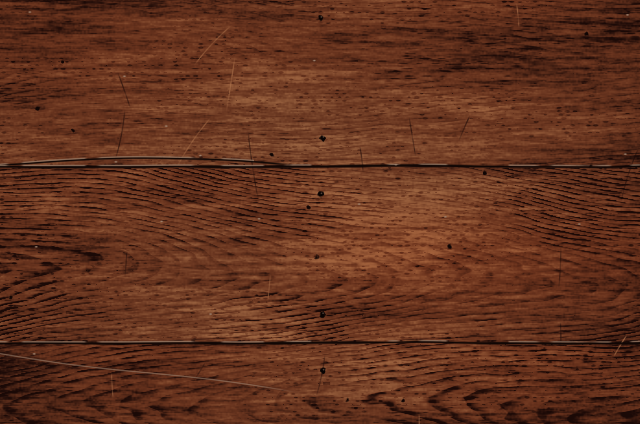
This texture is drawn by a Shadertoy shader. Its source:

```glsl
// Three worn, varnished floorboards with arched growth rings and fine fibres.
// Rings are contours of a hyperbolic field per board, bent by layered noise;
// seams, nails, pores and scratches are laid over them. Unit: canvas height.

#define SEAM_Y 0.192
#define BOARD_HEIGHT 0.416
#define SEAM_WIDTH 0.0026
#define RING_SPACING 0.078
#define NAIL_X 0.76
#define NAIL_RADIUS 0.0065
#define SCRATCHES 20
#define SHADOW vec3(0.10, 0.035, 0.025)
#define BROWN vec3(0.40, 0.205, 0.122)
#define TAN vec3(0.61, 0.40, 0.26)
#define CHIP vec3(0.60, 0.49, 0.41)

float hash(vec2 p) {
    vec3 q = fract(p.xyx * 0.1031);
    q += dot(q, q.yzx + 33.33);
    return fract((q.x + q.y) * q.z);
}

float noise(vec2 p) {
    vec2 i = floor(p), f = fract(p);
    f = f * f * (3.0 - 2.0 * f);
    return mix(mix(hash(i), hash(i + vec2(1, 0)), f.x),
               mix(hash(i + vec2(0, 1)), hash(i + vec2(1, 1)), f.x), f.y);
}

float layeredNoise(vec2 p) {
    return 0.55 * noise(p) + 0.3 * noise(p * 2.1 + 7.0) + 0.15 * noise(p * 4.3 + 19.0);
}

// Coverage of a stroke of half width w at distance d
float stroke(float d, float w) {
    float px = 1.0 / iResolution.y;
    return 1.0 - smoothstep(max(w - px, 0.0), w + px, abs(d));
}

// Contours that bend into nested arches around the heart of each board
float growthField(vec2 p, float board) {
    float heart = board < -0.5 ? 0.035 : (board < 0.5 ? 0.355 : 0.86);
    float pull = board < -0.5 ? -0.8 : (board < 0.5 ? 1.0 : 0.45);
    float dy = p.y - heart - 0.018 * sin(p.x * 3.6 + board) - 0.012 * sin(p.x * 7.3);
    return pull * p.x + 0.96 * sqrt(1.0 + dy * dy / 0.0115);
}

// Stretched cells, each holding one short dark dash
float pores(vec2 p, vec2 cells) {
    vec2 g = p * cells;
    g.x += 7.0 * hash(vec2(floor(g.y), 3.0));
    vec2 id = floor(g), f = fract(g) - 0.5;
    float size = 0.5 * hash(id + 41.0);
    return smoothstep(size, size * 0.4, length(f)) * step(0.55, hash(id));
}

void mainImage(out vec4 fragColor, in vec2 fragCoord) {
    vec2 p = fragCoord / iResolution.y;
    vec2 uv = fragCoord / iResolution.xy;
    float wobble = 0.004 * (noise(vec2(p.x * 7.0, 2.0)) - 0.5);
    float v = (p.y + wobble - SEAM_Y) / BOARD_HEIGHT;
    float board = floor(v);
    vec2 s = p + vec2(board * 5.3 + 20.0, board * 2.7 + 10.0);

    // Growth rings: a soft ramp ending in a ragged dark edge
    float phase = growthField(p, board) / RING_SPACING
                + 1.9 * noise(s * vec2(3.5, 10.0)) + 0.5 * noise(s * vec2(18.0, 55.0));
    float ring = fract(phase);
    float edge = smoothstep(0.45, 0.86, ring) * (1.0 - smoothstep(0.9, 1.0, ring));
    edge *= 1.0 - smoothstep(0.45, 1.1, fwidth(phase));
    float ragged = smoothstep(0.2, 0.7, noise(s * vec2(45.0, 150.0)));
    float patchy = smoothstep(0.25, 0.7, layeredNoise(s * vec2(3.0, 8.0) + 5.0));
    float ringDepth = board > 0.5 ? 0.2 : 0.52;

    // Wood tone: broad stains, fibres, rings, pores
    float stain = layeredNoise(s * vec2(2.2, 7.0));
    float tone = 0.64 + 0.5 * (stain - 0.5);
    tone += 0.30 * (noise(s * vec2(9.0, 130.0)) - 0.5);
    tone += 0.24 * (noise(s * vec2(50.0, 290.0)) - 0.5);
    tone += 0.12 * (noise(s * 230.0) - 0.5);
    tone -= ringDepth * edge * (0.3 + 0.7 * ragged) * (0.3 + 0.7 * patchy);
    tone -= 0.22 * pores(s, vec2(26.0, 170.0)) * (0.4 + 0.6 * patchy);
    tone -= 0.25 * pores(s + 3.0, vec2(55.0, 120.0)) * smoothstep(0.45, 0.65, stain);

    // Dark smudge at the left heart, darker corners and board edges
    vec2 smudge = (p - vec2(0.08, 0.36)) / vec2(0.22, 0.09);
    tone -= 0.32 * exp(-dot(smudge, smudge)) * noise(s * vec2(14.0, 40.0));
    vec2 corner = uv - vec2(0.47, 0.5);
    tone -= 0.6 * dot(corner, corner);
    float seamDistance = (fract(v + 0.5) - 0.5) * BOARD_HEIGHT;
    tone -= 0.13 * exp(-abs(seamDistance) * 90.0);

    tone = clamp(tone, 0.0, 1.0);
    vec3 color = mix(SHADOW, BROWN, smoothstep(0.0, 0.55, tone));
    color = mix(color, TAN, smoothstep(0.45, 1.0, tone));
    color *= mix(vec3(1.04, 0.94, 0.88), vec3(1.0), noise(s * vec2(2.0, 5.0) + 9.0));

    // Scratches: bent strokes, some pale and some dark
    for (int i = 0; i < SCRATCHES; i++) {
        vec2 id = vec2(float(i), 17.0);
        vec2 q = p - vec2(1.5 * hash(id), hash(id + 31.0));
        float angle = 0.8 + 1.3 * hash(id + 57.0);
        vec2 along = vec2(cos(angle), sin(angle));
        float a = dot(q, along), reach = 0.015 + 0.075 * hash(id + 73.0);
        float c = q.x * along.y - q.y * along.x + 2.0 * (hash(id + 91.0) - 0.5) * a * a;
        float mark = stroke(c, 0.0006) * smoothstep(reach, reach * 0.6, abs(a));
        mark *= 0.3 + 0.7 * noise(vec2(a * 90.0, id.x));
        bool pale = hash(id + 5.0) < 0.55;
        color = mix(color, pale ? TAN * 1.08 : SHADOW, mark * (pale ? 0.75 : 0.65));
    }
    float longScratch = stroke(p.y - 0.166 + 0.13 * p.x + 0.004 * sin(p.x * 9.0), 0.0006);
    color = mix(color, CHIP, 0.6 * longScratch * (1.0 - smoothstep(0.6, 0.72, p.x)));

    // Seams, the split beside the upper one, and chipped varnish
    float split = p.y - 0.608 - 0.018 * sin(p.x * 4.4) - wobble;
    float splitMask = stroke(split, 0.0018) * (1.0 - smoothstep(0.64, 0.71, p.x));
    float seam = stroke(seamDistance, SEAM_WIDTH * (0.5 + noise(vec2(p.x * 12.0, board))));
    color = mix(color, SHADOW * 0.45, max(seam, splitMask) * 0.94);
    float worn = smoothstep(0.5, 0.75, noise(vec2(p.x * 28.0, 4.0)) + 0.3 - 0.35 * uv.x);
    float rim = max(stroke(seamDistance - 0.0035, 0.0009),
                    stroke(split - 0.003, 0.0008) * step(p.x, 0.6));
    color = mix(color, CHIP, rim * worn * 0.75);

    // Two nails per board, ragged, with a small glint
    float row = sign(fract(v) - 0.5);
    vec2 nail = vec2(p.x - NAIL_X - 0.012 * (hash(vec2(board, row) + 8.0) - 0.5),
                     (fract(v) - 0.5 - 0.34 * row) * BOARD_HEIGHT);
    float ragEdge = 0.005 * (noise(p * 190.0) - 0.5);
    color = mix(color, SHADOW * 0.3, stroke(length(nail) + ragEdge, NAIL_RADIUS));
    color = mix(color, CHIP * 0.75, 0.7 * stroke(length(nail - vec2(0.002, 0.003)), 0.0012));

    // Scattered pits and pale flecks, one candidate per cell
    vec2 cell = floor(p * 9.0);
    vec2 place = 0.2 + 0.6 * vec2(hash(cell + 3.0), hash(cell + 29.0));
    vec2 fleck = (fract(p * 9.0) - place) / 9.0;
    float kind = hash(cell + 61.0);
    color = mix(color, SHADOW * 0.6, step(kind, 0.13) * stroke(length(fleck) + ragEdge, 0.004));
    color = mix(color, CHIP, step(0.85, kind) * stroke(length(fleck * vec2(0.6, 1.0)), 0.001));

    fragColor = vec4(color, 1.0);
}
```
